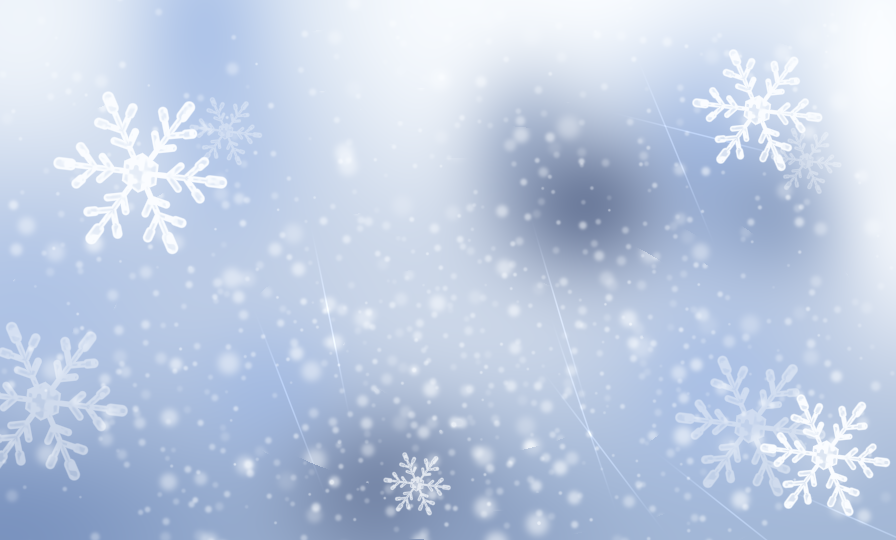
Reproduce this background procedurally as a Shadertoy shader.

```glsl
const vec3 WHITE = vec3(0.98, 0.99, 1.0);
const vec3 PALE = vec3(0.82, 0.86, 0.92);
const vec3 HAZE = vec3(0.77, 0.82, 0.90);
const vec3 SKY = vec3(0.63, 0.73, 0.90);
const vec3 STEEL = vec3(0.53, 0.61, 0.75);
const vec3 DEEP = vec3(0.45, 0.55, 0.73);
const vec3 SLATE = vec3(0.40, 0.46, 0.59);
const float ASPECT = 1.667;
const float FLAKE_TILT = -0.12;
const float SNOW_STRENGTH = 0.62;
const float STREAK_STRENGTH = 0.10;
const int FLAKE_COUNT = 8;
const int STREAK_COUNT = 9;

// Centre, radius and opacity of each crystal, back to front
const vec4 FLAKES[FLAKE_COUNT] = vec4[FLAKE_COUNT](
    vec4(0.420, 0.757, 0.068, 0.42), vec4(0.261, 0.680, 0.163, 1.0),
    vec4(1.500, 0.702, 0.066, 0.42), vec4(1.409, 0.796, 0.122, 1.0),
    vec4(0.080, 0.257, 0.159, 0.52), vec4(1.396, 0.211, 0.141, 0.48),
    vec4(1.535, 0.157, 0.122, 1.0), vec4(0.776, 0.104, 0.063, 0.8));

vec3 hash3(vec2 p) {
    vec3 q = fract(vec3(p.xyx) * vec3(0.1031, 0.1030, 0.0973));
    q += dot(q, q.yxz + 33.33);
    return fract((q.xxy + q.yzz) * q.zyx);
}

float noise(vec2 p) {
    vec2 i = floor(p), f = fract(p);
    f = f * f * (3.0 - 2.0 * f);
    float low = mix(hash3(i).x, hash3(i + vec2(1, 0)).x, f.x);
    float high = mix(hash3(i + vec2(0, 1)).x, hash3(i + vec2(1, 1)).x, f.x);
    return mix(low, high, f.y);
}

mat2 rotation(float a) {
    return mat2(cos(a), sin(a), -sin(a), cos(a));
}

float capsule(vec2 p, vec2 a, vec2 b, float r) {
    vec2 ab = b - a;
    return length(p - a - ab * clamp(dot(p - a, ab) / dot(ab, ab), 0.0, 1.0)) - r;
}

void tint(inout vec3 col, vec2 p, vec2 centre, vec2 radii, vec3 colour, float amount) {
    vec2 d = (p - centre) / radii;
    col = mix(col, colour, amount * exp(-dot(d, d)));
}

// Blurred backdrop
vec3 backdrop(vec2 p) {
    vec3 col = mix(vec3(0.64, 0.72, 0.84), HAZE, smoothstep(0.0, 0.45, p.y));
    col = mix(col, vec3(0.86, 0.90, 0.95), smoothstep(0.45, 1.0, p.y));
    tint(col, p, vec2(0.04, 0.95), vec2(0.22, 0.27), WHITE, 0.65);
    tint(col, p, vec2(0.83, 0.97), vec2(0.20, 0.35), WHITE, 0.75);
    tint(col, p, vec2(1.10, 1.03), vec2(0.40, 0.20), WHITE, 1.0);
    tint(col, p, vec2(0.38, 0.95), vec2(0.13, 0.22), SKY, 0.75);
    tint(col, p, vec2(0.42, 0.70), vec2(0.15, 0.18), SKY, 0.50);
    tint(col, p, vec2(0.04, 0.42), vec2(0.30, 0.25), SKY, 0.60);
    tint(col, p, vec2(0.90, 0.40), vec2(0.36, 0.15), PALE, 0.55);
    tint(col, p, vec2(0.50, 0.27), vec2(0.15, 0.15), SKY, 0.70);
    tint(col, p, vec2(1.34, 0.27), vec2(0.18, 0.18), SKY, 0.70);
    tint(col, p, vec2(0.00, 0.00), vec2(0.40, 0.22), DEEP, 0.85);
    tint(col, p, vec2(0.72, 0.08), vec2(0.18, 0.15), SLATE, 0.80);
    tint(col, p, vec2(0.90, 0.00), vec2(0.22, 0.12), STEEL, 0.65);
    tint(col, p, vec2(1.33, 0.70), vec2(0.17, 0.20), SKY, 0.85);
    tint(col, p, vec2(1.45, 0.61), vec2(0.15, 0.13), STEEL, 0.80);
    tint(col, p, vec2(0.98, 0.73), vec2(0.11, 0.14), STEEL, 0.55);
    tint(col, p, vec2(1.09, 0.62), vec2(0.15, 0.13), SLATE, 0.92);
    tint(col, p, vec2(1.64, 0.90), vec2(0.13, 0.30), WHITE, 1.0);
    tint(col, p, vec2(1.68, 0.58), vec2(0.10, 0.20), WHITE, 0.75);
    return col;
}

// Soft dots scattered on a jittered grid
float snowLayer(vec2 p, float cell, float density, float seed) {
    vec2 g = rotation(seed) * p / cell;
    vec2 id = floor(g);
    float light = 0.0;
    for (int y = -1; y <= 1; y++)
    for (int x = -1; x <= 1; x++) {
        vec2 c = id + vec2(x, y);
        vec3 h = hash3(c + seed * 71.0 + 200.0);
        vec3 k = hash3(c.yx + seed * 37.0 + 300.0);
        float d = length(g - c - h.xy) / mix(0.10, 0.30, k.x);
        light += step(h.z, density) * mix(0.25, 1.0, k.y) * exp(-d * d * d);
    }
    return min(light, 1.0);
}

// Crystal mask with six folded arms and frosted texture
float crystal(vec2 p, float pixel) {
    float sector = radians(60.0);
    float a = mod(atan(p.y, p.x) + 0.5 * sector, sector) - 0.5 * sector;
    vec2 q = length(p) * vec2(cos(a), abs(sin(a)));
    float d = capsule(q, vec2(0.0), vec2(0.9, 0.0), 0.035);
    d = min(d, capsule(q, vec2(0.80, 0.0), vec2(0.93, 0.0), 0.068));
    d = min(d, capsule(q, vec2(0.52, 0.0), vec2(0.70, 0.20), 0.038));
    d = min(d, capsule(q, vec2(0.66, 0.155), vec2(0.71, 0.21), 0.056));
    d = min(d, capsule(q, vec2(0.33, 0.0), vec2(0.45, 0.13), 0.045));
    d = min(d, q.x - 0.20);
    float frost = smoothstep(0.25, 0.65, noise(p * 19.0 + 40.0));
    float inner = smoothstep(0.0, 0.03, -d - 0.012);
    return smoothstep(pixel, -pixel, d) * (1.0 - 0.38 * inner * (1.0 - frost));
}

void mainImage(out vec4 fragColor, in vec2 fragCoord) {
    vec2 p = fragCoord / iResolution.xy * vec2(ASPECT, 1.0);
    float pixel = 1.0 / iResolution.y;
    vec3 col = backdrop(p);

    // Snowfall, thickest in the lower middle
    vec2 s = (p - vec2(0.85, 0.34)) / vec2(0.65, 0.36);
    float density = 0.12 + 0.48 * exp(-dot(s, s));
    float snow = snowLayer(p, 0.075, density, 0.4)
        + 0.9 * snowLayer(p, 0.045, density, 1.1)
        + 0.8 * snowLayer(p, 0.024, density * 0.7, 2.3);
    col = mix(col, WHITE, SNOW_STRENGTH * min(snow, 1.3));

    // Faint hairline streaks
    for (int i = 0; i < STREAK_COUNT; i++) {
        vec3 h = hash3(vec2(float(i) * 7.0 + 3.0, 19.0));
        vec2 q = rotation(h.z * 6.283) * (p - h.xy * vec2(ASPECT, 0.75));
        float line = smoothstep(1.5 * pixel, 0.0, abs(q.y));
        col += STREAK_STRENGTH * line * smoothstep(0.2, 0.0, abs(q.x));
    }

    // Snow crystals with a soft halo
    for (int i = 0; i < FLAKE_COUNT; i++) {
        vec4 f = FLAKES[i];
        vec2 q = rotation(-FLAKE_TILT) * (p - f.xy) / f.z;
        float halo = 0.22 * f.w * exp(-3.0 * dot(q, q));
        col = mix(col, WHITE, max(halo, f.w * crystal(q, pixel / f.z)));
    }
    fragColor = vec4(clamp(col, 0.0, 1.0), 1.0);
}
```
